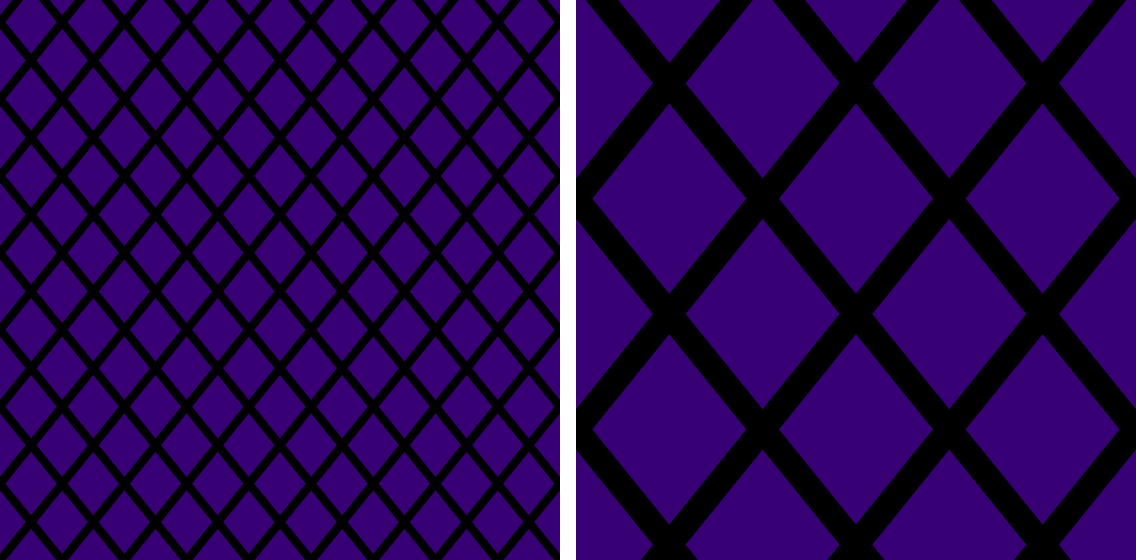
Left, the full canvas; right, a detail of the centre.
Write a Shadertoy shader that draws this pattern.

```glsl
// Purple diamond lattice: two mirrored families of evenly spaced black diagonals
// cross over a flat ground. Each family is a repeated distance to a line,
// antialiased over one pixel.

const vec3 GROUND = vec3(0.22, 0.0, 0.46);
const vec3 LINE = vec3(0.0);
const vec2 REPEATS = vec2(9.0, 7.28);    // diamonds across and down the canvas
const vec2 ORIGIN = vec2(0.0, -0.001);   // a crossing of the lattice
const float HALF_WIDTH = 0.00756;        // half the line thickness

// Distance to the nearest line where dot(p, frequency) is a whole number.
float stripeDistance(vec2 p, vec2 frequency) {
    float phase = dot(p, frequency);
    return abs(phase - round(phase)) / length(frequency);
}

// Share of a pixel covered by a line of the given half width.
float lineCoverage(float dist, float halfWidth, float pixel) {
    return clamp((halfWidth - dist) / pixel + 0.5, 0.0, 1.0);
}

void mainImage(out vec4 fragColor, in vec2 fragCoord) {
    float pixel = 1.0 / iResolution.y;
    vec2 p = fragCoord * pixel - ORIGIN;

    // Rising and falling diagonals; each spans half a diamond per half repeat.
    float falling = stripeDistance(p, REPEATS);
    float rising = stripeDistance(p, REPEATS * vec2(1.0, -1.0));

    // Union of both families over the ground.
    float lattice = lineCoverage(min(falling, rising), HALF_WIDTH, pixel);
    fragColor = vec4(mix(GROUND, LINE, lattice), 1.0);
}
```
